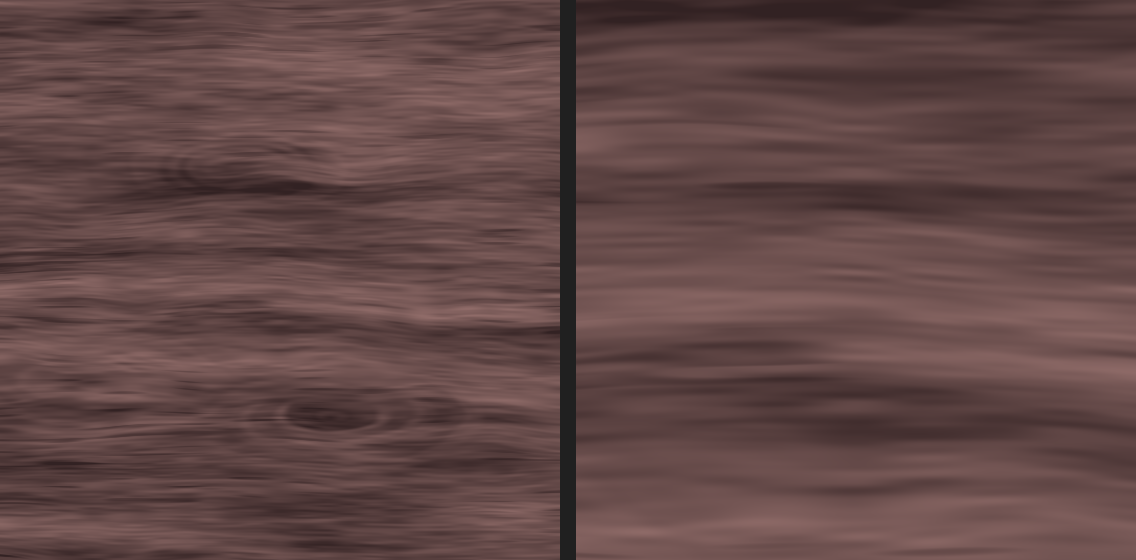
Left: the whole. Right: its middle third, enlarged.
Reproduce this texture procedurally as a Shadertoy shader.

```glsl
const vec3 DARK_WOOD = vec3(0.27, 0.19, 0.19);
const vec3 LIGHT_WOOD = vec3(0.51, 0.38, 0.37);

float hash(vec2 p) {
    vec3 q = fract(p.xyx * 0.1031);
    q += dot(q, q.yzx + 33.33);
    return fract((q.x + q.y) * q.z);
}

float noise(vec2 p) {
    vec2 cell = floor(p);
    vec2 f = fract(p);
    f = f * f * (3.0 - 2.0 * f);
    float low = mix(hash(cell), hash(cell + vec2(1, 0)), f.x);
    float high = mix(hash(cell + vec2(0, 1)), hash(cell + vec2(1, 1)), f.x);
    return mix(low, high, f.y);
}

// Layered noise, centred on zero
float fbm(vec2 p, int octaves) {
    float sum = 0.0, total = 0.0, weight = 1.0;
    for (int i = 0; i < octaves; i++) {
        sum += weight * (noise(p) - 0.5);
        total += weight;
        weight *= 0.5;
        p = p * 2.03 + vec2(17.3, 41.7);
    }
    return sum / total;
}

// Bend the grain gently away from horizontal
vec2 bendGrain(vec2 p) {
    float sway = 0.05 * fbm(p * vec2(2.0, 5.0) + 3.0, 3);
    float ripple = 0.007 * (noise(p * vec2(8.0, 22.0)) - 0.5);
    return p + vec2(0.0, sway + ripple);
}

// Dark heartwood bands with frayed edges, strongest near mid height
float heartBands(vec2 p, float fray) {
    float shade = 0.0;
    for (int i = 0; i < 5; i++) {
        float id = float(i);
        float height = 0.14 + 0.13 * id;
        float drift = 0.06 * (noise(vec2(p.x * 2.0, id * 5.0 + 2.0)) - 0.5);
        float d = (p.y - height - drift + 0.07 * fray) / 0.021;
        float along = smoothstep(0.2, 0.75, noise(vec2(p.x * 2.6 + 4.0, id * 7.0 + 11.0)));
        float strength = mix(0.4, 0.7, exp(-40.0 * pow(height - 0.53, 2.0)));
        shade += strength * mix(0.25, 1.0, along) * exp(-d * d);
    }
    return shade;
}

// Faint elliptical growth rings around a dark core
float knot(vec2 p, vec2 centre, float size, float seed) {
    vec2 q = (p - centre) * vec2(1.0, 2.7) / size;
    float r = length(q) + 0.22 * fbm(p * vec2(5.0, 14.0) + seed, 3);
    float rings = noise(vec2(r * 15.0, seed)) - 0.5;
    float patches = smoothstep(0.25, 0.65, noise(p * vec2(6.0, 13.0) + seed));
    float core = exp(-45.0 * r * r);
    return 0.65 * rings * patches * exp(-1.6 * r * r) - 0.3 * core;
}

// Short dark pores gathered in patches
float pores(vec2 p) {
    float line = smoothstep(0.66, 0.95, noise(p * vec2(9.0, 190.0) + 71.0));
    float patches = smoothstep(0.3, 0.7, noise(p * vec2(3.0, 16.0) + 29.0));
    return line * patches;
}

// Thin fibres running along the grain
float fibres(vec2 p) {
    float coarse = fbm(p * vec2(9.0, 115.0) + 53.0, 2);
    float fine = noise(p * vec2(24.0, 250.0) + 97.0) - 0.5;
    return 0.58 * coarse + 0.34 * fine;
}

void mainImage(out vec4 fragColor, in vec2 fragCoord) {
    vec2 p = fragCoord / iResolution.y;
    vec2 grain = bendGrain(p);

    // Broad tone and streaks
    float streaks = fbm(grain * vec2(3.4, 27.0) + 13.0, 4);
    float tone = 0.66 + 1.15 * streaks;
    tone += 1.1 * fbm(grain * vec2(1.4, 7.0) + 37.0, 4);
    tone -= heartBands(grain, streaks);

    // Figure
    tone += knot(p, vec2(0.59, 0.255), 0.28, 5.0);
    tone += knot(p, vec2(0.43, 0.70), 0.26, 19.0);
    tone += knot(p, vec2(0.15, 0.32), 0.30, 31.0);

    // Fine grain
    tone += fibres(grain) - 0.38 * pores(grain);

    vec3 colour = mix(DARK_WOOD, LIGHT_WOOD, clamp(tone, -0.3, 1.25));
    fragColor = vec4(colour, 1.0);
}
```
